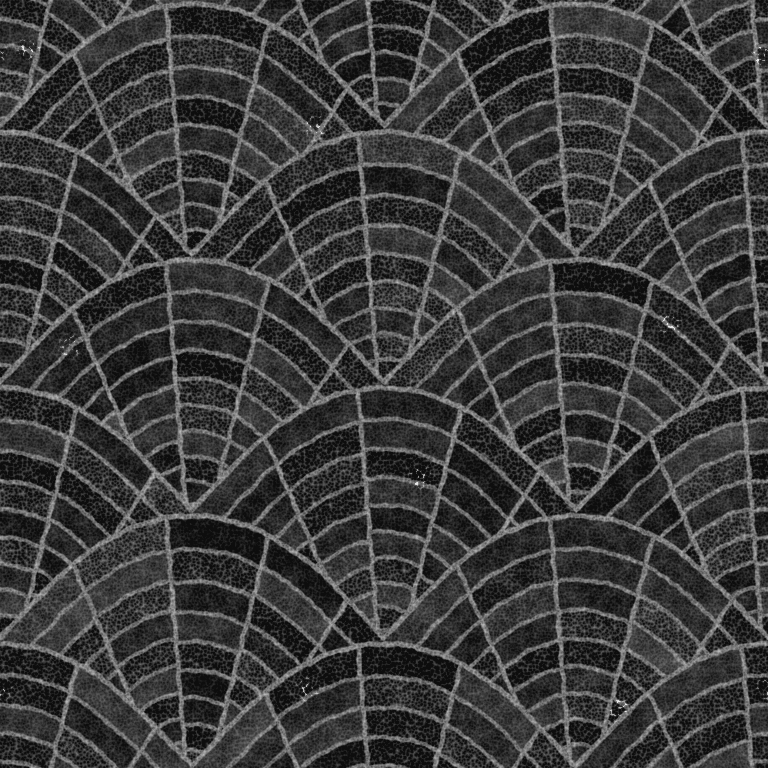
Reproduce this pattern procedurally as a Shadertoy shader.

```glsl
// Overlapping stone fans in six staggered rows, two fans across, lower rows in front.
// Each fan is a polar curve about its own foot, split by rays and by shrunken
// copies of its rim; wrapping cellular noise supplies grain, stains and chips.

const float TAU = 6.2831853;
const float FOOT = -0.1875;  // height of the foot of row zero
const float CROWN = 0.844;   // foot to crown, in fan widths
const float RAY_STEP = 0.328;

float hash(vec2 p) {
    return fract(sin(dot(p, vec2(127.1, 311.7))) * 43758.5);
}

// Distance to the nearest scattered point, n cells per canvas side
float cellNoise(vec2 uv, float n) {
    vec2 p = uv * n, base = floor(p);
    float nearest = 1.5;
    for (int y = -1; y <= 1; y++)
    for (int x = -1; x <= 1; x++) {
        vec2 cell = base + vec2(x, y);
        vec2 id = mod(cell, n);
        vec2 point = cell + vec2(hash(id), hash(id + 57.3));
        nearest = min(nearest, length(point - p));
    }
    return nearest;
}

// Position relative to the foot of the fan in the given row
vec2 fanSpace(vec2 q, float row) {
    return vec2(fract(q.x + 0.5 * mod(row, 2.0)) - 0.5, q.y - row / 3.0 - FOOT);
}

// Rounded crown running into nearly straight shoulders
float rimRadius(float angle) {
    return 0.785 + 0.059 * cos(4.0 * angle);
}

float rimDepth(vec2 p) {
    return rimRadius(atan(p.x, p.y)) - length(p);
}

float stroke(float dist, float halfWidth, float soft) {
    return 1.0 - smoothstep(halfWidth - soft, halfWidth + soft, dist);
}

void mainImage(out vec4 fragColor, in vec2 fragCoord) {
    vec2 uv = fragCoord / iResolution.xy;
    float soft = max(0.003, 1.5 / iResolution.y);

    // Hand-laid wobble
    vec2 q = 2.0 * uv;
    q += 0.0016 * sin(TAU * (uv.yx * vec2(23.0, 19.0) + uv * vec2(7.0, 11.0)));
    q += 0.0010 * sin(TAU * (uv.yx * vec2(47.0, 53.0) - uv * vec2(31.0, 17.0)));

    // Front fan, or the one behind it when outside the front rim
    float row = ceil((q.y - FOOT - CROWN - 0.01) * 3.0);
    vec2 p = fanSpace(q, row);
    float depth = rimDepth(p);
    float rimDist = abs(depth);
    if (depth < 0.0) {
        row += 1.0;
        p = fanSpace(q, row);
        depth = rimDepth(p);
        rimDist = min(rimDist, abs(depth));
    }
    vec2 fanId = vec2(mod(floor(q.x + 0.5 * mod(row, 2.0)), 2.0), mod(row, 6.0));

    // Rays, slightly off the fan's axis
    float angle = atan(p.x, p.y);
    float turn = (angle + 0.08) / RAY_STEP;
    float ray = clamp(round(turn), -1.0, 2.0);
    float rayDist = abs(turn - ray) * RAY_STEP * length(p);
    float wedge = clamp(floor(turn), -2.0, 2.0);

    // Courses grow thinner toward the foot
    float scale = rimRadius(angle) / CROWN;
    float d = max(depth, 0.0) / scale;
    float stretch = 0.96 + 0.08 * hash(fanId * 3.1 + wedge * 7.7);
    float course = (11.6 * d + 3.4 * d * d) * stretch;
    float courseDist = abs(course - round(course)) * scale / ((11.6 + 6.8 * d) * stretch);

    // Grain and stains
    float grain = cellNoise(uv, 230.0) - 0.5;
    float fine = cellNoise(uv + 0.5, 310.0) - 0.5;
    float stain = cellNoise(uv, 44.0) - 0.5;

    // Stone tone and roughness vary from block to block
    vec2 block = fanId * vec2(13.0, 17.0) + vec2(wedge, floor(course)) * vec2(3.7, 5.3);
    float rough = smoothstep(0.4, 0.6, hash(block + 9.1));
    float tone = 0.13 + 0.14 * hash(block);
    tone += 0.05 * (hash(fanId + wedge * 4.3) - 0.5);
    tone += 0.14 * stain + mix(0.16, 0.42, rough) * grain + 0.14 * fine;

    // Pale joints, worn by the grain
    float joint = max(stroke(rimDist, 0.0068, soft), stroke(rayDist, 0.0060, soft));
    joint = max(joint, 0.88 * stroke(courseDist, 0.0056, soft));
    float jointTone = 0.54 + 0.30 * grain + 0.16 * fine + 0.12 * stain;
    tone = mix(tone, jointTone, joint);

    // Rare clusters of bright chips
    float cluster = 1.0 - smoothstep(0.02, 0.06, cellNoise(uv, 3.0));
    tone += 0.45 * cluster * smoothstep(0.12, 0.28, grain);

    fragColor = vec4(vec3(clamp(tone, 0.05, 0.9)), 1.0);
}
```
